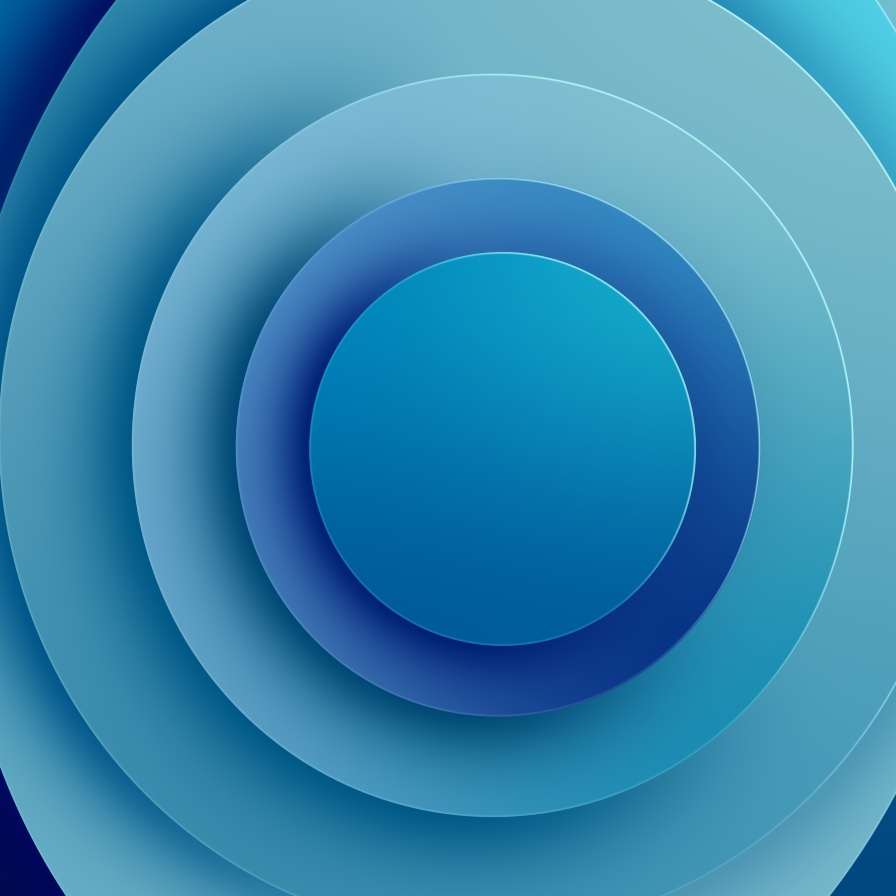
Give the GLSL for this background, as a WebGL 2 fragment shader.

```glsl
#version 300 es
precision highp float;
// Stacked blue paper discs, nested around a point right of the centre.
// Each disc is a soft-edged ellipse with a four-corner colour gradient,
// a directional shadow on the layer below and a thin lit rim.

uniform vec2 u_resolution;
out vec4 fragColor;

struct Disc {
    vec2 center;
    vec2 radii;
    float tilt;
};

struct Shadow {
    vec3 color;
    vec2 direction;
    float width;
    float ambient;
};

// Position relative to a disc, scaled so that its edge has length one
vec2 discSpace(vec2 p, Disc disc) {
    float c = cos(disc.tilt);
    float s = sin(disc.tilt);
    vec2 d = p - disc.center;
    return vec2(c * d.x - s * d.y, s * d.x + c * d.y) / disc.radii;
}

// Signed distance to the edge, corrected by the gradient of the ellipse
float edgeDistance(vec2 q, vec2 radii) {
    float len = max(length(q), 1e-4);
    return (len - 1.0) * len / max(length(q / radii), 1e-4);
}

// Smooth blend of four corner colours over the range -1 to 1
vec3 cornerBlend(vec2 q, vec3 topLeft, vec3 topRight, vec3 lowLeft, vec3 lowRight) {
    vec2 t = smoothstep(-1.0, 1.0, q);
    return mix(mix(lowLeft, lowRight, t.x), mix(topLeft, topRight, t.x), t.y);
}

// Shadow that fades with distance and is strongest along its direction
vec3 castShadow(vec3 below, float dist, vec2 facing, Shadow shadow) {
    float side = smoothstep(-0.5, 0.7, dot(facing, normalize(shadow.direction)));
    float fade = exp(-pow(max(dist, 0.0) / shadow.width, 1.5));
    return mix(below, shadow.color, fade * mix(shadow.ambient, 1.0, side));
}

// Shadow, face and rim of one disc over the layers below
vec3 layDisc(vec3 below, vec2 p, Disc disc, vec3 face, Shadow shadow, float rimLight, float pixel) {
    const vec3 RIM = vec3(0.68, 0.95, 0.97);
    const float RIM_WIDTH = 0.0011;
    vec2 q = discSpace(p, disc);
    float dist = edgeDistance(q, disc.radii);
    vec2 facing = normalize(p - disc.center + 1e-5);
    float lit = mix(0.18, 1.0, smoothstep(-0.1, 0.9, dot(facing, vec2(0.8, 0.6))));
    float rim = 1.0 - smoothstep(0.0, RIM_WIDTH + pixel, abs(dist + RIM_WIDTH));
    vec3 top = mix(face, RIM, rim * lit * rimLight);
    float cover = 1.0 - smoothstep(-0.6 * pixel, 0.6 * pixel, dist);
    return mix(castShadow(below, dist, facing, shadow), top, cover);
}

void main() {
    float scale = min(u_resolution.x, u_resolution.y);
    float pixel = 1.0 / scale;
    vec2 p = (gl_FragCoord.xy - 0.5 * u_resolution) / scale + 0.5;
    vec2 downLeft = vec2(-0.85, -0.5);

    // Ground in the corners
    vec3 color = cornerBlend((p - 0.5) * 2.0,
        vec3(0.00, 0.46, 0.66), vec3(0.45, 0.75, 0.82),
        vec3(0.00, 0.06, 0.25), vec3(0.00, 0.28, 0.50));

    // Outermost disc, slightly tilted
    Disc outer = Disc(vec2(0.527, 0.499), vec2(0.577, 0.740), 0.14);
    vec3 face = cornerBlend((p - 0.5) * 2.0,
        vec3(0.20, 0.55, 0.68), vec3(0.32, 0.82, 0.91),
        vec3(0.40, 0.68, 0.77), vec3(0.48, 0.73, 0.80));
    color = layDisc(color, p, outer, face,
        Shadow(vec3(0.0, 0.02, 0.36), vec2(-1.0, 0.2), 0.07, 0.0), 0.8, pixel);

    // Wide pale disc
    Disc wide = Disc(vec2(0.535, 0.513), vec2(0.5365, 0.556), 0.0);
    face = cornerBlend(discSpace(p, wide),
        vec3(0.42, 0.68, 0.78), vec3(0.50, 0.75, 0.80),
        vec3(0.22, 0.54, 0.67), vec3(0.27, 0.60, 0.72));
    color = layDisc(color, p, wide, face,
        Shadow(vec3(0.0, 0.34, 0.54), vec2(-0.9, 0.4), 0.055, 0.35), 1.0, pixel);

    // Middle pale disc
    Disc middle = Disc(vec2(0.550, 0.503), vec2(0.403, 0.415), 0.0);
    face = cornerBlend(discSpace(p, middle),
        vec3(0.48, 0.72, 0.84), vec3(0.51, 0.76, 0.81),
        vec3(0.38, 0.63, 0.78), vec3(0.06, 0.54, 0.69));
    color = layDisc(color, p, middle, face,
        Shadow(vec3(0.0, 0.35, 0.53), downLeft, 0.06, 0.0), 1.0, pixel);

    // Deep blue ring
    Disc ring = Disc(vec2(0.556, 0.501), vec2(0.293, 0.301), 0.0);
    face = cornerBlend(discSpace(p, ring),
        vec3(0.31, 0.57, 0.79), vec3(0.19, 0.54, 0.76),
        vec3(0.26, 0.48, 0.72), vec3(0.00, 0.17, 0.50));
    color = layDisc(color, p, ring, face,
        Shadow(vec3(0.0, 0.30, 0.46), downLeft, 0.055, 0.08), 0.8, pixel);

    // Saturated inner disc
    Disc core = Disc(vec2(0.561, 0.499), vec2(0.216, 0.220), 0.0);
    face = cornerBlend(discSpace(p, core),
        vec3(0.00, 0.53, 0.74), vec3(0.08, 0.67, 0.79),
        vec3(0.00, 0.35, 0.60), vec3(0.00, 0.37, 0.62));
    color = layDisc(color, p, core, face,
        Shadow(vec3(0.0, 0.13, 0.46), downLeft, 0.045, 0.3), 0.8, pixel);

    fragColor = vec4(color, 1.0);
}
```
